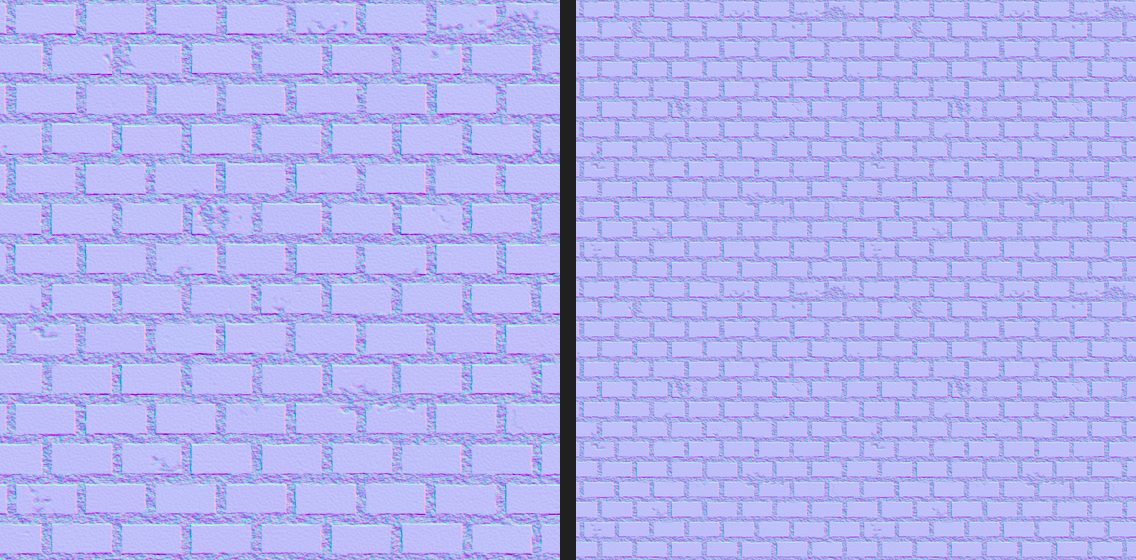
Left: one tile. Right: repeated 2 by 2.
This texture map is drawn by a Shadertoy shader. Its source:

```glsl
// Tangent-space normal map of a worn running-bond brick wall, 8 by 14 bricks.
// A height field of rounded boxes, rough mortar and wrapping gradient noise
// is differentiated, and the resulting normal is encoded with a display gamma.
#define GRID        vec2(8.0, 14.0)
#define BRICK_HALF  vec2(0.0557, 0.0282)
#define JITTER      0.0022
#define BEVEL       0.0042
#define RELIEF      0.0019
#define EDGE_WOBBLE 0.0024
#define SPILL_LEVEL 0.40
#define CHIPPED     0.03
#define MORTAR_ROUGH 0.34
#define FACE_ROUGH  0.09
#define MORTAR_LEAN vec2(0.26, 0.24)
#define GAMMA       2.4

vec2 hash2(vec2 p) {
    vec3 h = fract(p.xyx * vec3(0.1031, 0.1030, 0.0973));
    h += dot(h, h.yzx + 33.33);
    return fract((h.xx + h.yz) * h.zy);
}

float cornerDot(vec2 cell, vec2 offset, vec2 f, vec2 period) {
    float angle = 6.28319 * hash2(mod(cell + offset, period) + period.yx).x;
    return dot(vec2(cos(angle), sin(angle)), f - offset);
}

// Gradient noise that repeats over the unit square
float noise(vec2 uv, vec2 period) {
    vec2 p = uv * period, cell = floor(p), f = p - cell;
    vec2 w = f * f * f * (f * (f * 6.0 - 15.0) + 10.0);
    vec2 e = vec2(1.0, 0.0);
    float low = mix(cornerDot(cell, e.yy, f, period), cornerDot(cell, e.xy, f, period), w.x);
    float high = mix(cornerDot(cell, e.yx, f, period), cornerDot(cell, e.xx, f, period), w.x);
    return mix(low, high, w.y);
}

float roundedBox(vec2 p, vec2 halfSize, float radius) {
    vec2 q = abs(p) - halfSize + radius;
    return min(max(q.x, q.y), 0.0) + length(max(q, 0.0)) - radius;
}

// Noise whose slope stays near the given strength at any frequency
float grain(vec2 uv, vec2 period, float strength) {
    return noise(uv, period) * strength / period.y;
}

// Returns height in x and brick coverage in y
vec2 wall(vec2 uv) {
    // Running bond layout
    vec2 g = uv * GRID;
    float row = mod(floor(g.y), GRID.y);
    g.x -= mod(row, 2.0) > 0.5 ? 0.155 : 0.665;
    vec2 id = vec2(mod(floor(g.x), GRID.x), row);
    vec2 p = (fract(g) - 0.5) / GRID - vec2(0.0, 0.0017);

    // Small differences in place, size and tilt
    vec2 place = hash2(id + 17.0) - 0.5;
    vec2 size = hash2(id + 43.0) - 0.5;
    vec2 tilt = hash2(id + 71.0) - 0.5;
    p -= place * JITTER;
    p.y += p.x * tilt.x * 0.02;

    // A chipped joint rounds the upper corners on both of its sides
    vec2 joint = vec2(mod(id.x + step(0.0, p.x), GRID.x), row);
    bool chipped = hash2(joint + 5.0).y < CHIPPED && p.y > 0.0;
    float d = roundedBox(p, BRICK_HALF + size * JITTER * 0.6, chipped ? 0.025 : 0.0025);

    // Ragged edges
    float ragged = noise(uv, vec2(64.0));
    d += EDGE_WOBBLE * (0.5 * ragged + 0.4 * noise(uv, vec2(150.0)));
    float brick = 1.0 - smoothstep(-BEVEL, 0.0, d);

    // Soft patches of mortar spilled over the bricks
    float spill = noise(uv, vec2(7.0, 9.0)) + 0.2 * ragged;
    brick *= 1.0 - smoothstep(SPILL_LEVEL, SPILL_LEVEL + 0.14, spill);

    // Coarse to fine mortar
    float mortar = grain(uv, vec2(45.0, 56.0), MORTAR_ROUGH * 0.6)
                 + grain(uv, vec2(110.0, 140.0), MORTAR_ROUGH)
                 + grain(uv, vec2(220.0, 260.0), MORTAR_ROUGH);

    // Fine brick face with sparse pits
    float face = RELIEF + dot(p, tilt) * 0.05 + grain(uv, vec2(210.0), FACE_ROUGH);
    face -= 0.0006 * smoothstep(0.38, 0.65, noise(uv, vec2(72.0)));
    return vec2(mix(mortar, face, brick), brick);
}

void mainImage(out vec4 fragColor, in vec2 fragCoord) {
    vec2 uv = fragCoord / iResolution.xy;
    vec2 e = vec2(max(0.001, 0.5 / iResolution.y), 0.0);

    // Slope of the surface
    vec2 here = wall(uv);
    vec2 slope = vec2(wall(uv + e.xy).x, wall(uv + e.yx).x) - here.x;
    vec3 normal = normalize(vec3(-slope / e.x, 1.0));

    // Recessed mortar leans and dims a little
    float mortar = 1.0 - here.y;
    normal.xy -= MORTAR_LEAN * mortar;
    vec3 color = pow(clamp(normal * 0.5 + 0.5, 0.0, 1.0), vec3(1.0 / GAMMA));
    color.b *= mix(0.98, 0.93, mortar);
    fragColor = vec4(color, 1.0);
}
```
